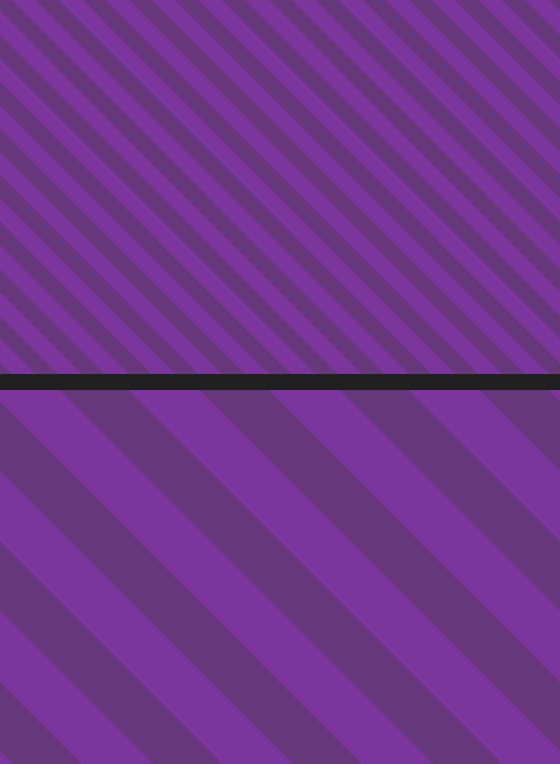
Top: the whole. Bottom: its middle third, enlarged.
This pattern is drawn by a Shadertoy shader. Its source:

```glsl
// Two-tone purple diagonal stripes, falling from upper left to lower right.
// One phase counts whole stripe periods across and down the canvas, so it
// tiles on both axes; edges are smoothed over about one pixel.

#define REPEATS      vec2(12.0, 8.0)        // stripe periods across, down
#define LIGHT_SHARE  0.505                  // light part of each period
#define LIGHT_CENTRE 0.505                  // its centre within the period
#define EDGE_PIXELS  1.1                    // width of the smoothed edge
#define LIGHT_PURPLE vec3(0.490, 0.207, 0.620)
#define DARK_PURPLE  vec3(0.402, 0.216, 0.486)

// Signed distance to the light stripe in periods, negative inside.
float stripeDistance(float phase) {
    return abs(fract(phase - LIGHT_CENTRE + 0.5) - 0.5) - 0.5 * LIGHT_SHARE;
}

void mainImage(out vec4 fragColor, in vec2 fragCoord) {
    vec2 uv = fragCoord / iResolution.xy;
    float phase = dot(uv, REPEATS);

    // Periods per pixel, measured across the stripe
    float pixel = length(REPEATS / iResolution.xy);
    float light = clamp(0.5 - stripeDistance(phase) / (EDGE_PIXELS * pixel), 0.0, 1.0);

    fragColor = vec4(mix(DARK_PURPLE, LIGHT_PURPLE, light), 1.0);
}
```
